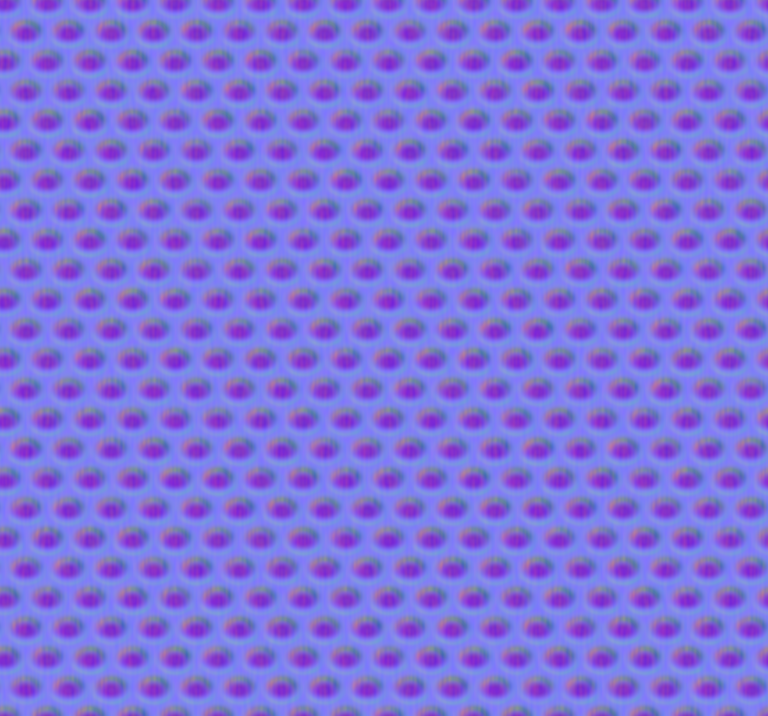
Reproduce this texture map procedurally as a Shadertoy shader.

```glsl
const vec2 GRID = vec2(18.0, 24.0);          // dimples across, rows down
const vec2 GRID_SHIFT = vec2(0.11, -0.07);   // lattice phase, in cells
const float ROW_HEIGHT = 0.70;               // row spacing / column spacing
const vec2 CORE_SIZE = vec2(0.35, 0.25);     // half axes, in column spacings
const vec2 RIM_SIZE = vec2(0.37, 0.29);
const float CORE_DROP = 0.06;
const float CORE_FLATNESS = 1.22;            // squash of the lower half
const vec2 STREAK_PERIOD = vec2(216.0, 36.0);
const vec2 BLOTCH_PERIOD = vec2(54.0, 72.0);
const float STREAK_AMOUNT = 0.055;
const float BLOTCH_AMOUNT = 0.045;
const float DIMPLE_VARIATION = 0.22;

const vec3 FLAT_COLOR = vec3(0.505, 0.485, 0.975);
const vec3 CORE_COLOR = vec3(0.51, 0.19, 0.80);
const vec3 RIM_COLOR = vec3(0.49, 0.55, 0.62);
const vec3 LIP_COLOR = vec3(0.49, 0.60, 0.86);
const float RIM_TILT = 0.17;                 // red shift from left to right
const float LIP_TILT = 0.07;

vec2 hash2(vec2 cell) {
    uvec2 q = uvec2(ivec2(cell)) * uvec2(1597u, 3812u) + 977u;
    uint n = (q.x ^ (q.y * 2741u)) * 747796u + 289133u;
    n = (n ^ (n >> 15u)) * 739982u + q.y * 9781u;
    n = (n ^ (n >> 13u)) * 277803u;
    return vec2(n >> 16u, n & 65535u) / 65535.0;
}

// Gradient noise that wraps after a whole period
float corner(vec2 cell, vec2 offset, vec2 period) {
    float angle = 6.2832 * hash2(mod(cell, period)).x;
    return dot(vec2(cos(angle), sin(angle)), offset);
}

float gradientNoise(vec2 uv, vec2 period) {
    vec2 p = uv * period;
    vec2 i = floor(p), f = p - i;
    vec2 u = f * f * f * (f * (f * 6.0 - 15.0) + 10.0);
    vec2 e = vec2(1.0, 0.0);
    float low = mix(corner(i, f, period), corner(i + e.xy, f - e.xy, period), u.x);
    float high = mix(corner(i + e.yx, f - e.yx, period), corner(i + 1.0, f - 1.0, period), u.x);
    return mix(low, high, u.y);
}

float ring(float radius, float center, float width) {
    float d = (radius - center) / width;
    return exp(-d * d);
}

// Layers one dimple over the colour; p is relative to its centre
vec3 addDimple(vec3 color, vec2 p, vec2 seed, inout float relief) {
    vec2 q = p / RIM_SIZE;
    float radius = length(q);
    vec2 dir = q / max(radius, 0.001);
    float strength = 1.0 + DIMPLE_VARIATION * (seed.x - 0.5);
    float tilt = RIM_TILT * (1.0 + 2.0 * DIMPLE_VARIATION * (seed.y - 0.5));

    // Pale lip below, faint halo around
    vec3 lipColor = LIP_COLOR;
    lipColor.r -= LIP_TILT * dir.x;
    float lip = ring(radius, 1.20, 0.20) * mix(0.20, 0.80, smoothstep(-0.1, -0.9, dir.y));
    color = mix(color, lipColor, lip * strength);

    // Shaded rim: pink left, green top, teal right
    vec3 rimColor = RIM_COLOR;
    rimColor.r -= tilt * dir.x;
    rimColor.g -= 0.10 * abs(dir.x);
    rimColor.b += 0.06 * abs(dir.x);
    float rim = ring(radius, 0.78, 0.29) * smoothstep(-0.75, 0.45, dir.y);
    color = mix(color, rimColor, clamp(0.95 * rim * strength, 0.0, 1.0));

    // Purple core: rounded above, flatter below, darker towards the top
    vec2 c = (p + vec2(0.0, CORE_DROP)) / CORE_SIZE;
    c.y *= c.y < 0.0 ? CORE_FLATNESS : 1.0;
    float core = 1.0 - smoothstep(0.25, 1.15, length(c));
    vec3 coreColor = CORE_COLOR;
    coreColor.b -= 0.16 * smoothstep(-0.04, 0.16, p.y);
    coreColor.r -= 0.18 * p.x;
    color = mix(color, coreColor, core);

    relief = max(relief, max(core * 0.8, rim));
    return color;
}

void mainImage(out vec4 fragColor, in vec2 fragCoord) {
    vec2 uv = fragCoord / iResolution.xy;
    vec2 grid = uv * GRID - GRID_SHIFT;
    float nearestRow = round(grid.y);
    vec3 color = FLAT_COLOR;
    float relief = 0.0;

    // Staggered rows, including the neighbours above and below
    for (int k = -1; k <= 1; k++) {
        float row = nearestRow + float(k);
        float x = grid.x - 0.5 * mod(row, 2.0);
        float column = round(x);
        vec2 p = vec2(x - column, (grid.y - row) * ROW_HEIGHT);
        vec2 seed = hash2(mod(vec2(column, row), GRID));
        color = addDimple(color, p, seed, relief);
    }

    // Fine vertical streaks and soft blotches
    float streak = gradientNoise(uv, STREAK_PERIOD);
    float blotch = gradientNoise(uv, BLOTCH_PERIOD);
    color += STREAK_AMOUNT * streak * mix(0.7, 2.0, relief) * vec3(1.0, 0.5, -0.7);
    color += BLOTCH_AMOUNT * blotch * vec3(-0.5, 1.0, -0.8);

    fragColor = vec4(clamp(color, 0.0, 1.0), 1.0);
}
```
